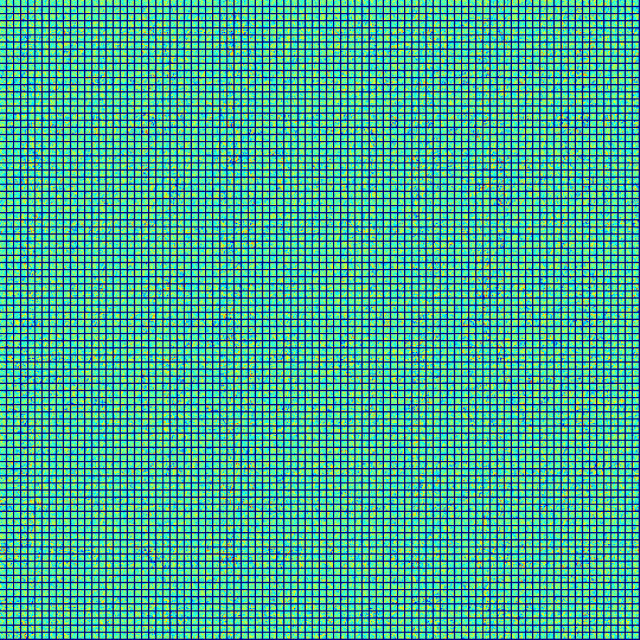
Write a Shadertoy shader that draws this pattern.

```glsl
const float CELLS = 90.0;      // repeats across and down
const float TAPS = 5.0;        // colour squares along a cell side
const float LINE = 1.1;        // grid line width, in squares
const int SUBSAMPLES = 6;
const vec3 LINE_COLOR = vec3(0.0, 0.0, 0.5);

float hash(vec2 p) {
    return fract(sin(dot(p, vec2(12.9898, 78.233))) * 43758.5453);
}

// Roughly bell-shaped noise in -1.5 .. 1.5
float bellNoise(vec2 p) {
    return hash(p) + hash(p + 517.3) + hash(p + 931.7) - 1.5;
}

// Blue, cyan, green, yellow, red ramp
vec3 heatRamp(float t) {
    return clamp(1.5 - abs(4.0 * t - vec3(3.0, 2.0, 1.0)), 0.0, 1.0);
}

// Contrast differs by column, by row and by single cell
float cellContrast(vec2 cell) {
    float column = hash(vec2(cell.x, 211.0));
    float row = hash(vec2(307.0, cell.y));
    return 0.11 + 0.12 * (column + row) * hash(cell + 61.7);
}

vec3 heatGrid(vec2 uv, float cells, float taps, float lineWidth) {
    vec2 p = fract(uv) * cells;
    vec2 cell = floor(p);
    vec2 square = fract(p) * (taps + lineWidth);

    // Lines close each cell on its right and lower sides
    if (square.x > taps || square.y < lineWidth) return LINE_COLOR;

    vec2 tap = floor(square - vec2(0.0, lineWidth));
    float level = 0.47 + 0.03 * (hash(cell + 23.1) - 0.5);
    float value = level + cellContrast(cell) * bellNoise(cell * taps + tap);
    return heatRamp(clamp(value, 0.0, 1.0));
}

void mainImage(out vec4 fragColor, in vec2 fragCoord) {
    // Average over the whole area of the sample to smooth the edges
    vec3 sum = vec3(0.0);
    for (int j = 0; j < SUBSAMPLES; j++) {
        for (int i = 0; i < SUBSAMPLES; i++) {
            vec2 offset = (vec2(i, j) + 0.5) / float(SUBSAMPLES) - 0.5;
            vec2 uv = (fragCoord + offset) / iResolution.xy;
            sum += heatGrid(uv, CELLS, TAPS, LINE);
        }
    }
    fragColor = vec4(sum / float(SUBSAMPLES * SUBSAMPLES), 1.0);
}
```
